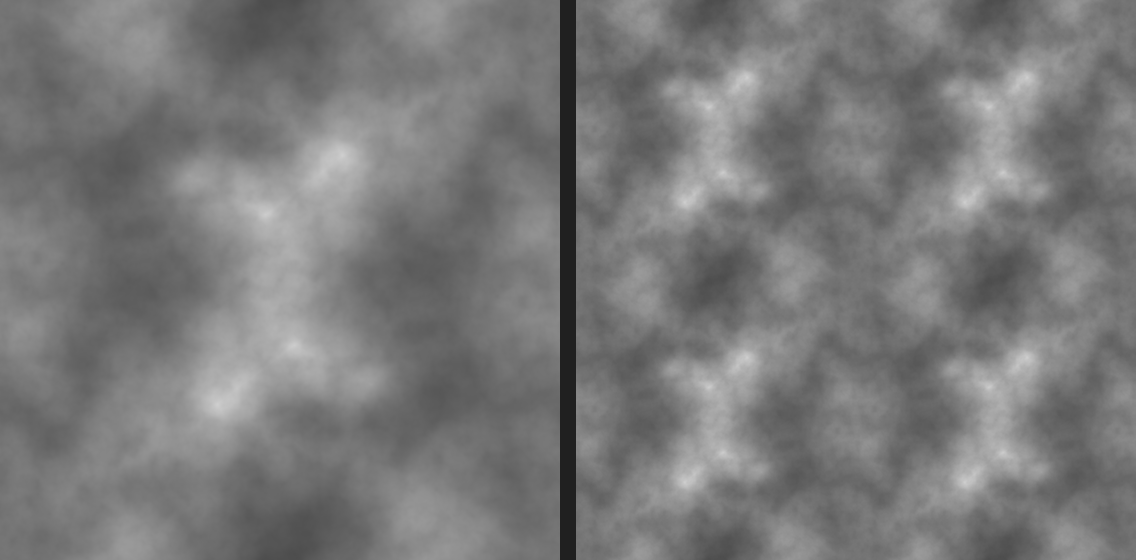
Left: one tile. Right: repeated 2 by 2.
A Shadertoy shader for this texture:

```glsl
// Soft grey cloud texture, point-symmetric about its centre and seamlessly tiling.
#define MEAN_GREY 0.450
#define SWELL 0.100
#define WAIST 0.045
#define SLANT 0.050
#define GRAIN 0.200
#define CREASE 0.60
#define GLOW 0.110
#define GLOW_RADIUS 0.062
#define RIDGE 0.060
#define RIDGE_WIDTH 0.040
#define BASE_CELLS 4
#define OCTAVES 6

const float TAU = 6.2831853;

// Integer hash giving a unit gradient for a wrapped lattice cell
vec2 cellGradient(ivec2 cell, int period) {
    uvec2 c = uvec2((cell % period + period) % period);
    uint h = c.x * 1597334677u ^ c.y * 3812015801u ^ uint(period) * 2798796415u;
    h = (h ^ (h >> 15)) * 2246822519u;
    h = (h ^ (h >> 13)) * 3266489917u;
    float angle = TAU * float((h ^ (h >> 16)) & 65535u) / 65536.0;
    return vec2(cos(angle), sin(angle));
}

// Gradient noise that repeats every period cells
float wrappedNoise(vec2 p, int period) {
    ivec2 cell = ivec2(floor(p));
    vec2 f = fract(p);
    vec2 u = f * f * f * (f * (f * 6.0 - 15.0) + 10.0);
    float a = dot(cellGradient(cell, period), f);
    float b = dot(cellGradient(cell + ivec2(1, 0), period), f - vec2(1, 0));
    float c = dot(cellGradient(cell + ivec2(0, 1), period), f - vec2(0, 1));
    float d = dot(cellGradient(cell + ivec2(1, 1), period), f - vec2(1, 1));
    return mix(mix(a, b, u.x), mix(c, d, u.x), u.y);
}

// Octaves of noise with faint bright creases; the first is held back
float cloud(vec2 p) {
    float sum = 0.0;
    float amplitude = 0.38;
    int cells = BASE_CELLS;
    for (int i = 0; i < OCTAVES; i++) {
        vec2 shift = vec2(0.37, 0.71) * float(i + 1);
        float n = wrappedNoise(p * float(cells) + shift, cells);
        sum += amplitude * (n - CREASE * (abs(n) - 0.2));
        amplitude = i == 0 ? 0.52 : amplitude * 0.5;
        cells *= 2;
    }
    return sum;
}

// Pointed highlights at the tips and foot of a shallow, slightly tilted V
float highlights(vec2 p) {
    vec2 tip = vec2(0.137, 0.087);
    vec2 q = vec2(abs(p.x + 0.025), p.y - 0.12 - 0.13 * p.x);
    float along = clamp(dot(q, tip) / dot(tip, tip), 0.0, 1.0);
    float peaks = exp(-length(q) / GLOW_RADIUS) + exp(-length(q - tip) / GLOW_RADIUS);
    float ridge = exp(-length(q - tip * along) / RIDGE_WIDTH);
    return GLOW * peaks + RIDGE * ridge;
}

// Broad light and dark masses
float masses(vec2 p) {
    vec2 t = TAU * p;
    return SWELL * cos(2.0 * t.x) * cos(t.y)
         - WAIST * cos(t.x) * cos(2.0 * t.y)
         + SLANT * cos(t.x - t.y);
}

void mainImage(out vec4 fragColor, in vec2 fragCoord) {
    vec2 p = fragCoord / iResolution.xy - 0.5;

    // Adding the half-turned copy gives the point symmetry
    float grain = (cloud(p) + cloud(-p)) * 0.7071;
    float glow = highlights(p) + highlights(-p);
    float relief = masses(p) + GRAIN * grain + glow;

    // Exponential tone keeps shadows gentle and lights bright
    float grey = MEAN_GREY * exp(relief / 0.5);
    fragColor = vec4(vec3(clamp(grey, 0.0, 1.0)), 1.0);
}
```
